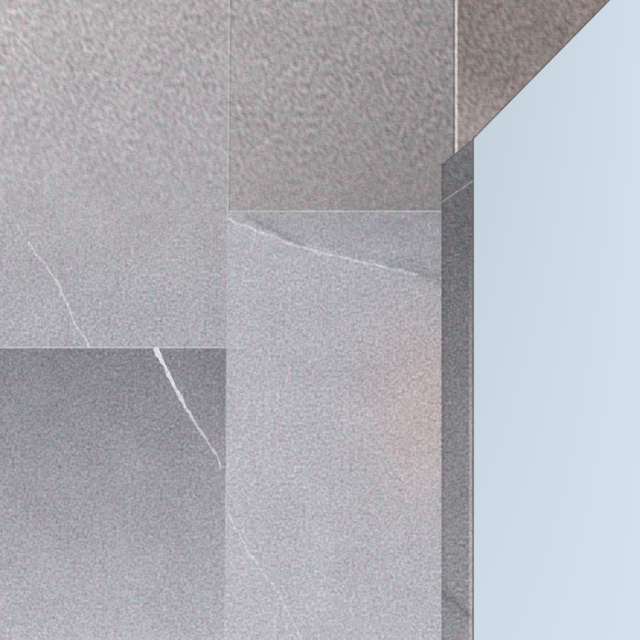
This texture is drawn by a three.js fragment shader. Its source:

```glsl
// Grey stone wall tiles with pale veins and thin joints, beside a smooth blue panel.
// Tiles blend four corner tones; gradient noise adds clouds and grain, and
// distances to line segments draw the joints, veins and recessed side.
varying vec2 vUv;
const float EDGE = 0.0013;         // softness of borders
const float JOINT_WIDTH = 0.0012;  // half width of tile joints
const float GRAIN = 0.14;          // strength of fine stone grain
const float CLOUDS = 0.06;         // strength of broad mottling
const float LEFT_JOINT_Y = 0.457;
const float MID_JOINT_Y = 0.670;
const float TOP_JOINT_X = 0.712;
const float RECESS_X = 0.690;
const vec2 PANEL_CORNER = vec2(0.7405, 0.783);
const float PANEL_SLOPE = 1.018;
const vec3 COOL = vec3(0.0, -0.004, 0.024);
const vec3 WARM = vec3(0.012, -0.008, 0.0);
const vec3 JOINT_COLOR = vec3(0.76, 0.76, 0.77);
const vec3 VEIN_COLOR = vec3(0.84, 0.84, 0.86);
const vec3 SHADOW_COLOR = vec3(0.40, 0.38, 0.39);
const vec3 GLOW_COLOR = vec3(0.055, 0.01, -0.015);
const vec3 GRAIN_TINT = vec3(0.045, -0.02, 0.02);

vec2 hashGradient(vec2 cell) {
  vec2 h = vec2(dot(cell, vec2(127.1, 311.7)), dot(cell, vec2(269.5, 183.3)));
  return fract(sin(h) * 43758.5) * 2.0 - 1.0;
}
float noise(vec2 p) {
  vec2 i = floor(p), f = fract(p), u = f * f * (3.0 - 2.0 * f), e = vec2(1.0, 0.0);
  float low = mix(dot(hashGradient(i), f), dot(hashGradient(i + e.xy), f - e.xy), u.x);
  float high = mix(dot(hashGradient(i + e.yx), f - e.yx), dot(hashGradient(i + 1.0), f - 1.0), u.x);
  return mix(low, high, u.y);
}
float fbm(vec2 p) {
  float sum = 0.0, amp = 0.5;
  for (int i = 0; i < 4; i++) {
    sum += amp * noise(p);
    p = mat2(1.6, 1.2, -1.2, 1.6) * p + 7.3;
    amp *= 0.55;
  }
  return sum;
}
float segment(vec2 p, vec2 a, vec2 b) {
  vec2 d = b - a;
  return length(p - a - d * clamp(dot(p - a, d) / dot(d, d), 0.0, 1.0));
}
float path(vec2 p, vec2 a, vec2 b, vec2 c, vec2 d) {
  return min(segment(p, a, b), min(segment(p, b, c), segment(p, c, d)));
}
float stroke(float dist, float halfWidth) {
  return 1.0 - smoothstep(halfWidth - EDGE, halfWidth + EDGE, abs(dist));
}
float cover(float d) { return smoothstep(-EDGE, EDGE, d); }

// Tones: bottom left, bottom right, top left, top right
float corners(float x, float y, vec4 tone) {
  vec2 rows = mix(tone.xz, tone.yw, clamp(x, 0.0, 1.0));
  return mix(rows.x, rows.y, clamp(y, 0.0, 1.0));
}

void main() {
  vec2 p = vUv;
  float seam = p.x - mix(0.3515, 0.358, p.y);
  float right = cover(seam);
  float upperMid = cover(p.y - MID_JOINT_Y);
  // Tile tones
  float lx = p.x / 0.355, mx = (p.x - 0.355) / 0.335;
  float ly = (p.y - LEFT_JOINT_Y) / 0.543, my = (p.y - MID_JOINT_Y) / 0.33;
  vec3 leftTop = corners(lx, ly, vec4(0.68, 0.68, 0.725, 0.665)) + mix(COOL, WARM, clamp(ly, 0.0, 1.0));
  vec3 leftLow = corners(lx, p.y / LEFT_JOINT_Y, vec4(0.73, 0.705, 0.53, 0.53)) + COOL;
  vec3 midTop = corners(mx, my, vec4(0.64, 0.53, 0.67, 0.59)) + WARM;
  vec3 midLow = corners(mx, p.y / MID_JOINT_Y, vec4(0.735, 0.715, 0.715, 0.655)) + COOL;
  vec2 glow = (p - vec2(0.675, 0.36)) / vec2(0.10, 0.14);
  midLow += GLOW_COLOR * exp(-dot(glow, glow));
  float band = smoothstep(-0.004, 0.012, p.y - 0.652 + 0.28 * (p.x - 0.358));
  midLow -= 0.04 * band * (1.0 + 2.0 * fbm(p * vec2(14.0, 40.0)));
  vec3 stone = mix(leftLow, leftTop, cover(p.y - LEFT_JOINT_Y));
  stone = mix(stone, mix(midLow, midTop, upperMid), right);
  vec3 brown = vec3(0.61, 0.57, 0.56) - 0.07 * smoothstep(0.80, 0.90, p.y);
  stone = mix(stone, brown, cover(p.x - TOP_JOINT_X));
  // Joints
  float joint = stroke(seam, JOINT_WIDTH) * 0.55;
  joint = max(joint, stroke(p.y - LEFT_JOINT_Y, JOINT_WIDTH) * (1.0 - right));
  joint = max(joint, stroke(p.y - MID_JOINT_Y, JOINT_WIDTH) * right * 0.8);
  stone -= 0.07 * stroke(seam - 0.003, 0.0008) * upperMid;
  stone = mix(stone, JOINT_COLOR, joint);
  stone = mix(stone, SHADOW_COLOR, 0.7 * stroke(p.x - TOP_JOINT_X + 0.003, 0.001));
  stone = mix(stone, vec3(0.82, 0.80, 0.78), stroke(p.x - TOP_JOINT_X - 0.001, 0.002));
  // Veins, wandering and uneven
  vec2 q = p + 0.009 * vec2(fbm(p * 45.0), fbm(p * 45.0 + 19.0));
  float veinA = path(q, vec2(0.045, 0.62), vec2(0.091, 0.557), vec2(0.115, 0.499), vec2(0.14, 0.459));
  float faintA = segment(q, vec2(0.0, 0.695), vec2(0.045, 0.62));
  float veinB = path(q, vec2(0.244, 0.454), vec2(0.276, 0.39), vec2(0.306, 0.338), vec2(0.348, 0.271));
  float veinC = path(q, vec2(0.357, 0.197), vec2(0.391, 0.134), vec2(0.43, 0.082), vec2(0.471, 0.0));
  float veinD = path(q, vec2(0.358, 0.658), vec2(0.443, 0.622), vec2(0.488, 0.608), vec2(0.651, 0.571));
  float dark = segment(q, vec2(0.384, 0.664), vec2(0.475, 0.614));
  float smudge = segment(q, vec2(0.615, 0.586), vec2(0.69, 0.56));
  stone -= 0.10 * exp(-dark * 260.0) + 0.07 * exp(-smudge * 150.0);
  float pale = 0.75 * stroke(veinA, 0.0016) + 0.2 * stroke(faintA, 0.002);
  pale += 0.6 * stroke(veinC, 0.0015) + 0.55 * stroke(veinD, 0.0022);
  stone = mix(stone, VEIN_COLOR, clamp(pale * (0.9 + 1.1 * noise(p * 75.0)), 0.0, 1.0));
  float taper = smoothstep(0.24, 0.35, p.x);
  stone = mix(stone, VEIN_COLOR + 0.04, (1.0 - 0.5 * taper) * stroke(veinB, mix(0.0032, 0.0013, taper)));
  // Recessed side with slanted top
  float sx = p.x - RECESS_X;
  vec3 side = mix(0.58, 0.44, smoothstep(0.0, 0.72, p.y)) + COOL * 0.6;
  side = mix(side, vec3(0.64), 0.7 * stroke(p.y - 0.684 - sx * 0.68, 0.0015));
  side -= 0.10 * exp(-180.0 * segment(q, vec2(0.692, 0.073), vec2(0.736, 0.036)));
  side += vec3(0.14, 0.1, 0.1) * stroke(sx - 0.0455, 0.0025) * (1.0 - smoothstep(0.3, 0.7, p.y));
  side -= 0.08 * exp(-abs(sx) * 350.0);
  stone = mix(stone, side, cover(sx) * cover(0.743 + sx * 0.83 - p.y));
  // Stone grain, coarser and streaked on the upper tiles
  vec2 streak = vec2(p.x + 0.35 * p.y, p.y * 0.75);
  float grain = mix(noise(p * 220.0), 1.2 * noise(streak * 150.0), smoothstep(0.55, 0.85, p.y));
  grain += 0.55 * noise(p * 340.0 + 5.0) + 0.3 * noise(p * 90.0);
  stone += GRAIN * grain * (1.0 - 0.5 * joint) + CLOUDS * fbm(p * 13.0) + GRAIN_TINT * noise(p * 70.0 + 3.0);
  // Smooth panel with its dark rim
  vec2 c = p - PANEL_CORNER;
  float inside = min(c.x, (c.x * PANEL_SLOPE - c.y) * 0.7);
  stone = mix(stone, SHADOW_COLOR, 0.65 * stroke(inside + 0.001, 0.0013));
  vec3 panel = corners(c.x / 0.26, p.y, vec4(0.86, 0.88, 0.81, 0.87)) + vec3(-0.045, 0.0, 0.05);
  gl_FragColor = vec4(mix(stone, panel, cover(inside)), 1.0);
}
```
